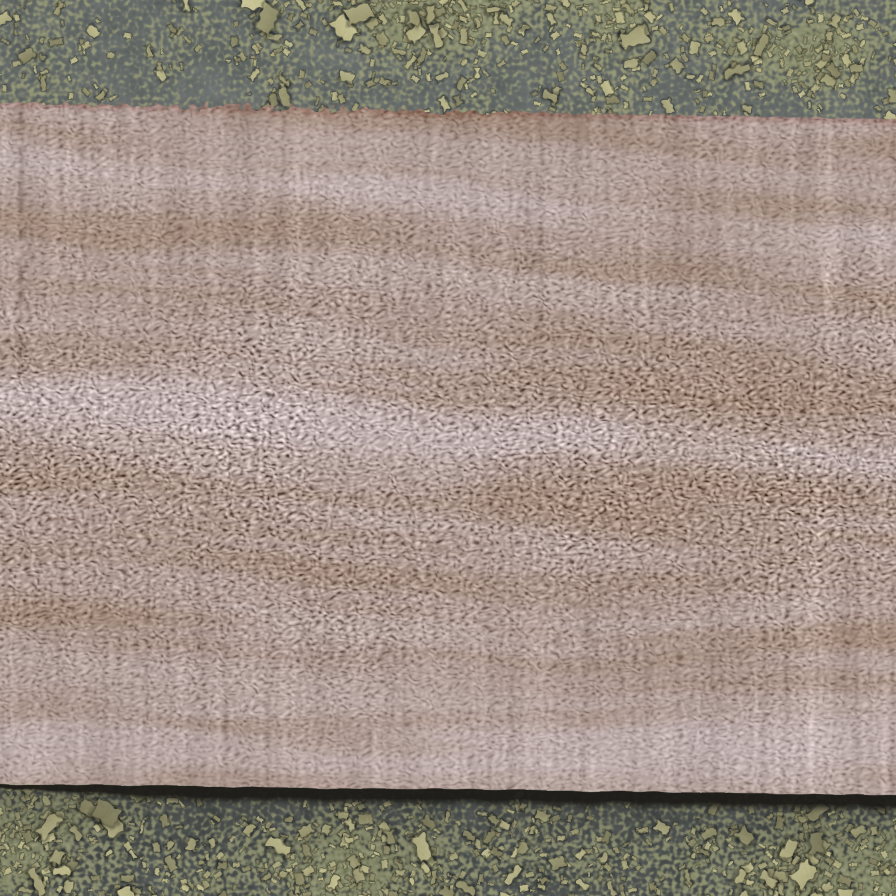
Reproduce this texture procedurally as a WebGL 2 fragment shader.

```glsl
#version 300 es
precision highp float;
// A rough-sawn pinkish plank lying across a grey floor strewn with sawdust.
// The plank layers sloped bands, fine pores and vertical saw marks from
// gradient noise; the floor scatters rotated chips in piles on a jittered grid.

#define WOOD_MID    vec3(0.665, 0.585, 0.550)
#define WOOD_PALE   vec3(0.745, 0.685, 0.680)
#define WOOD_TAN    vec3(0.610, 0.515, 0.445)
#define FLOOR_GREY  vec3(0.385, 0.405, 0.395)
#define DUST_COLOR  vec3(0.570, 0.580, 0.430)
#define CHIP_COLOR  vec3(0.690, 0.675, 0.510)
#define SHADE_COLOR vec3(0.110, 0.105, 0.090)
#define PORE_FREQ   vec2(180.0, 265.0)
#define PORE_DEPTH  0.25
#define SAW_DEPTH   0.075
#define BAND_SLOPE  0.08

uniform vec2 u_resolution;
out vec4 outColor;

vec2 hash2(vec2 cell) {
    uvec2 v = uvec2(ivec2(cell)) * 1664525u + 1013904223u;
    v.x += v.y * 1664525u;
    v.y += v.x * 1664525u;
    v ^= v >> 16u;
    v.x += v.y * 1664525u;
    v.y += v.x * 1664525u;
    v ^= v >> 16u;
    return vec2(v & 65535u) / 65535.0;
}

float corner(vec2 cell, vec2 offset) {
    float a = 6.2832 * hash2(cell).x;
    return dot(vec2(cos(a), sin(a)), offset);
}

float gradientNoise(vec2 p) {
    vec2 i = floor(p), f = fract(p), e = vec2(1.0, 0.0);
    vec2 w = f * f * f * (f * (f * 6.0 - 15.0) + 10.0);
    return mix(mix(corner(i, f), corner(i + e, f - e), w.x),
               mix(corner(i + e.yx, f - e.yx), corner(i + 1.0, f - 1.0), w.x), w.y);
}

float fbm(vec2 p) {
    return gradientNoise(p) + 0.5 * gradientNoise(p * 2.1 + 17.3) + 0.25 * gradientNoise(p * 4.3 + 41.7);
}

float bump(float x, float center, float width) {
    float d = (x - center) / width;
    return exp(-d * d);
}

float pile(vec2 p, vec2 center, vec2 size) {
    return bump(p.x, center.x, size.x) * bump(p.y, center.y, size.y);
}

// How thickly sawdust covers the floor, 0 to 1
float dustDensity(vec2 p) {
    float d = 0.16 + 0.32 * fbm(p * 11.0);
    d += 0.75 * pile(p, vec2(0.50, 1.01), vec2(0.13, 0.06)) + 0.65 * pile(p, vec2(0.90, 0.94), vec2(0.08, 0.04));
    d += 0.40 * pile(p, vec2(0.70, 0.99), vec2(0.06, 0.05)) + 0.65 * pile(p, vec2(0.03, 0.06), vec2(0.09, 0.06));
    d += 0.50 * pile(p, vec2(0.40, 0.03), vec2(0.15, 0.05)) + 0.65 * pile(p, vec2(0.95, 0.03), vec2(0.13, 0.06));
    return clamp(d, 0.0, 1.0);
}

// Ragged shavings on a jittered grid, each with a soft dark rim
vec3 addChips(vec3 color, vec2 uv, float scale, float amount) {
    vec2 p = uv * scale, home = floor(p);
    float soft = scale / u_resolution.y;
    float ragged = 0.16 * gradientNoise(p * 3.5);
    for (int k = 0; k < 9; k++) {
        vec2 cell = home + vec2(k % 3 - 1, k / 3 - 1);
        vec2 place = hash2(cell + scale), kind = hash2(cell + 311.0 + scale), tone = hash2(cell + 733.0);
        vec2 center = cell + place;
        if (kind.x > amount * dustDensity(center / scale)) continue;
        float a = 6.2832 * kind.y;
        vec2 q = mat2(cos(a), sin(a), -sin(a), cos(a)) * (p - center);
        vec2 halfSize = mix(0.22, 0.50, tone.x) * vec2(1.0, mix(0.25, 0.75, tone.y));
        vec2 b = abs(q) - halfSize;
        float d = length(max(b, 0.0)) + min(max(b.x, b.y), 0.0) + ragged;
        color *= 1.0 - 0.35 * smoothstep(0.22, 0.0, d);
        vec3 chip = CHIP_COLOR * mix(0.78, 1.18, place.y) + 0.10 * q.y;
        color = mix(color, chip, 0.9 * smoothstep(soft, -soft, d));
    }
    return color;
}

vec3 floorColor(vec2 uv, float bottomEdge) {
    float density = dustDensity(uv);
    vec3 color = FLOOR_GREY * mix(0.84, 1.06, step(0.5, uv.y)) + 0.05 * fbm(uv * 24.0);
    float speck = gradientNoise(uv * 150.0) + gradientNoise(uv.yx * 210.0 + 9.5);
    color = mix(color, DUST_COLOR, 0.8 * smoothstep(0.55, -0.15, 0.6 - 1.2 * density - 0.8 * speck));
    color += 0.10 * speck * (0.3 + density);
    color = addChips(color, uv, 105.0, 0.95);
    color = addChips(color, uv, 62.0, 0.80);
    color = addChips(color, uv, 34.0, 0.40);
    // Shadow cast below the plank
    float gap = bottomEdge - uv.y;
    float reach = mix(0.007, 0.022, smoothstep(0.0, 0.2, uv.x)) + 0.004 * gradientNoise(uv * 30.0);
    float shade = step(0.0, gap) * (0.9 * smoothstep(reach, reach * 0.3, gap) + 0.3 * exp(-gap * 28.0));
    return mix(color, SHADE_COLOR, min(shade, 0.95));
}

vec3 woodColor(vec2 uv) {
    // Broad bands running slightly downhill
    float s = uv.y + BAND_SLOPE * uv.x * smoothstep(0.1, 0.5, uv.y) + 0.018 * fbm(uv * vec2(3.0, 5.0));
    float streak = fbm(vec2(uv.x * 1.8, s * 17.0));
    float pale = bump(s, 0.56, 0.030) + 0.8 * bump(s, 0.68, 0.03) * (1.0 - uv.x) + 0.8 * bump(s, 0.825, 0.025) + 0.7 * bump(s, 0.17, 0.06);
    float dark = 0.6 * bump(s, 0.75, 0.03) + 0.55 * bump(s, 0.62, 0.03) + 0.5 * bump(s, 0.47, 0.04) + 0.5 * bump(s, 0.325, 0.02) + 0.5 * bump(s, 0.91, 0.03);
    vec3 color = mix(WOOD_MID, WOOD_PALE, clamp(pale * 0.75 + 0.55 * streak + 0.18, 0.0, 1.0));
    color = mix(color, WOOD_TAN, clamp(dark * 0.75 - 0.75 * streak, 0.0, 0.85));
    // Pores, coarsest across the middle
    float rough = mix(0.40, 1.0, bump(uv.y, 0.48, 0.21)) * (1.0 + 0.4 * fbm(uv * 5.0));
    vec2 g = uv * PORE_FREQ + 0.8 * fbm(uv * 40.0);
    float grain = gradientNoise(g) + gradientNoise(g + vec2(37.5, 91.5));
    color += rough * (PORE_DEPTH * grain - 0.13 * smoothstep(0.25, 0.8, -grain) * vec3(0.9, 1.0, 1.0));
    // Vertical saw marks, clearest near both long edges
    float saw = gradientNoise(vec2(uv.x * 125.0, uv.y * 5.0)) + 0.7 * gradientNoise(vec2(uv.x * 47.0, uv.y * 2.0 + 7.0));
    color += SAW_DEPTH * saw * mix(1.0, 0.35, bump(uv.y, 0.5, 0.2));
    float scratch = bump(uv.x, 0.905 + 0.02 * smoothstep(0.1, 0.85, uv.y), 0.004);
    color += 0.09 * scratch * smoothstep(-0.3, 0.3, gradientNoise(uv * vec2(2.0, 9.0)));
    float dashes = smoothstep(-0.1, 0.3, gradientNoise(vec2(3.5, uv.y * 75.0)));
    color -= 0.13 * dashes * bump(uv.x, 0.023, 0.003) * smoothstep(0.35, 0.6, uv.y);
    return color;
}

void main() {
    vec2 uv = gl_FragCoord.xy / u_resolution;
    float aa = 1.0 / u_resolution.y;
    float fray = 0.008 * bump(uv.x, 0.33, 0.25) + 0.002;
    float topEdge = 0.885 - 0.018 * uv.x + fray * (gradientNoise(uv * 75.0) + 0.5 * gradientNoise(uv * 160.0));
    float bottomEdge = 0.125 - 0.012 * uv.x + 0.002 * gradientNoise(vec2(uv.x * 40.0, 0.5));
    float inside = min(topEdge - uv.y, uv.y - bottomEdge);
    vec3 wood = woodColor(uv) - 0.10 * smoothstep(0.010, 0.0, topEdge - uv.y) * vec3(0.6, 1.0, 1.0);
    vec3 color = mix(floorColor(uv, bottomEdge), wood, smoothstep(-aa, aa, inside));
    outColor = vec4(clamp(color, 0.0, 1.0), 1.0);
}
```
